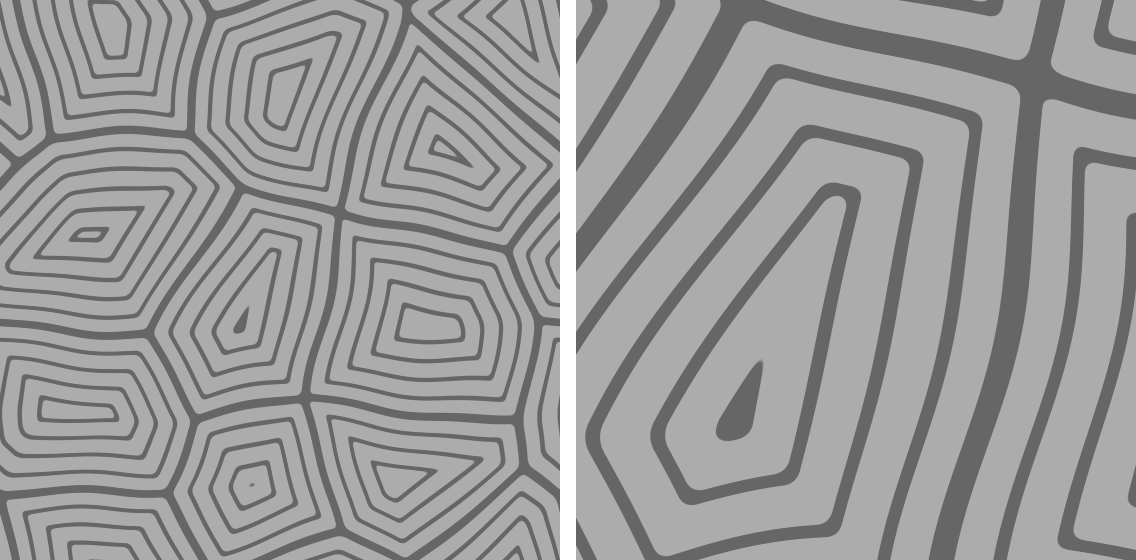
Left: the whole. Right: its middle third, enlarged.
Write a WebGL 1 fragment shader that draws this pattern.

```glsl
precision highp float;

uniform vec2 u_resolution;

const float TAU = 6.2831853;
const int SEED_COUNT = 10;

const vec3 PLATE_COLOR = vec3(0.675);
const vec3 LINE_COLOR = vec3(0.4);

vec2 hash2(float n) {
    return fract(sin(vec2(n * 127.1 + 31.7, n * 269.5 + 83.3)) * 43758.5453);
}

// Jittered square lattice of ten seeds that repeats over the unit tile
vec2 seedPosition(float index, float jitter) {
    vec2 lattice = vec2(index, 3.0 * index) / float(SEED_COUNT);
    return lattice + jitter * (hash2(index) - 0.5);
}

// Shortest offset from a point to a seed on the repeating tile
vec2 wrappedOffset(vec2 point, vec2 seed) {
    return fract(seed - point + 0.5) - 0.5;
}

// Gentle periodic bending of the plane
vec2 warp(vec2 p, float broad, float fine) {
    vec2 bend = broad * sin(TAU * (p + 2.0 * p.yx) + vec2(0.7, 2.9));
    vec2 ripple = fine * sin(TAU * (5.0 * p.yx - 2.0 * p) + vec2(4.1, 1.3));
    return p + bend + ripple;
}

float smoothMin(float a, float b, float radius) {
    float h = max(radius - abs(a - b), 0.0) / radius;
    return min(a, b) - 0.25 * radius * h * h;
}

// Distance to the nearest cell border, with slightly rounded corners
float borderDistance(vec2 p, float jitter, float rounding) {
    vec2 nearest = vec2(1.0);
    for (int i = 0; i < SEED_COUNT; i++) {
        vec2 offset = wrappedOffset(p, seedPosition(float(i), jitter));
        if (dot(offset, offset) < dot(nearest, nearest)) nearest = offset;
    }

    float dist = 1.0;
    for (int i = 0; i < SEED_COUNT; i++) {
        vec2 offset = wrappedOffset(p, seedPosition(float(i), jitter));
        vec2 across = offset - nearest;
        if (dot(across, across) > 0.00001) {
            float edge = dot(0.5 * (nearest + offset), normalize(across));
            dist = smoothMin(dist, edge, rounding);
        }
    }
    return dist;
}

// Coverage of the thick border and the thin rings nested inside it
float lineCoverage(float dist, float spacing, float borderWidth, float ringWidth, float pixel) {
    float ring = floor(dist / spacing + 0.5);
    float width = ring < 0.5 ? borderWidth : ringWidth;
    float edge = abs(dist - ring * spacing) - 0.5 * width;
    return 1.0 - smoothstep(-0.65 * pixel, 0.65 * pixel, edge);
}

void main() {
    float pixel = 1.0 / min(u_resolution.x, u_resolution.y);
    vec2 p = warp(gl_FragCoord.xy * pixel, 0.009, 0.0025);

    float dist = borderDistance(p, 0.23, 0.008);
    float line = lineCoverage(dist, 0.0328, 0.0145, 0.0075, pixel);

    gl_FragColor = vec4(mix(PLATE_COLOR, LINE_COLOR, line), 1.0);
}
```
